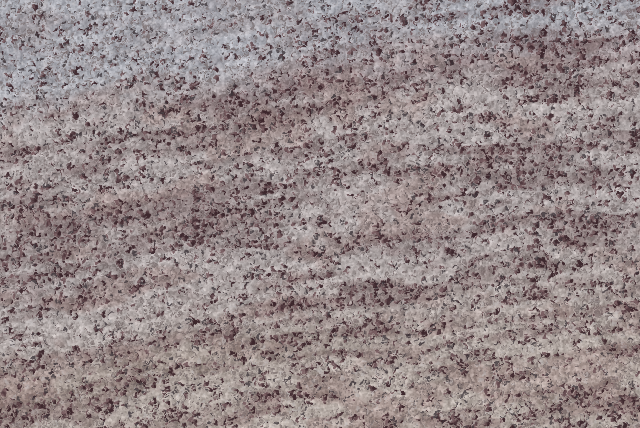
Write a Shadertoy shader that draws this texture.

```glsl
// Polished pink-grey granite: pale quartz ground, slanted mineral streaks,
// salmon stains and burgundy garnet specks. Cellular noise makes everything:
// blended cells give grain and streaks, round cells give the specks.

vec3 hash3(vec2 c) {
    vec3 q = fract(c.xyx * vec3(0.1031, 0.1030, 0.0973));
    q += dot(q, q.yxz + 33.33);
    return fract((q.xxy + q.yzz) * q.zyx);
}

// Random cell values melted together, 0 to 1
float cellBlend(vec2 p) {
    vec2 base = floor(p);
    float sum = 0.0, total = 0.0;
    for (int j = -1; j <= 1; j++)
    for (int i = -1; i <= 1; i++) {
        vec2 cell = base + vec2(i, j);
        vec3 h = hash3(cell);
        vec2 d = cell + h.xy - p;
        float weight = exp(-5.0 * dot(d, d));
        sum += weight * h.z;
        total += weight;
    }
    return sum / total;
}

// Scattered grains of mixed size; cover is the share of cells holding one
float specks(vec2 p, float scale, float cover, float size) {
    p *= scale;
    vec2 base = floor(p);
    float soft = 0.5 * scale / iResolution.y + 0.07;
    float mask = 0.0;
    for (int j = -1; j <= 1; j++)
    for (int i = -1; i <= 1; i++) {
        vec2 cell = base + vec2(i, j);
        vec3 h = hash3(cell + scale);
        if (h.z < cover) {
            float radius = size * sqrt(1.0 - h.z / cover);
            float d = length(cell + h.xy - p);
            mask = max(mask, 1.0 - smoothstep(radius - soft, radius + soft, d));
        }
    }
    return mask;
}

void mainImage(out vec4 fragColor, in vec2 fragCoord) {
    vec2 p = fragCoord / iResolution.y;

    // Layer height: streaks climb to the right and flatten out
    float layer = p.y - 0.19 * p.x + 0.035 * p.x * p.x
                + 0.008 * sin(7.0 * p.x + 5.0 * p.y) + 0.005 * sin(17.0 * p.x - 9.0 * p.y);
    float wide = cellBlend(vec2(p.x * 2.6, layer * 19.0) + 3.0);
    float thin = cellBlend(vec2(p.x * 7.0, layer * 62.0) + 19.0);
    float patchy = cellBlend(vec2(p.x * 20.0, layer * 46.0) + 41.0);
    float streak = 0.35 * wide + 0.35 * thin + 0.30 * patchy;

    // Large zones: cool pale cap, dark seam below it, brown seam near the foot
    float cap = smoothstep(0.66, 0.80, layer);
    float paleCap = cap * (1.0 - smoothstep(0.5, 1.3, p.x));
    float seam = exp(-pow((layer - 0.69) / 0.05, 2.0)) * smoothstep(0.1, 0.8, p.x);
    float foot = exp(-pow((layer - 0.08) / 0.05, 2.0)) * (1.0 - smoothstep(0.4, 1.3, p.x));

    // Ground tint with streak shading and salmon stains
    vec3 color = mix(vec3(0.72, 0.68, 0.655), vec3(0.70, 0.67, 0.67), smoothstep(-0.1, 0.35, layer));
    color = mix(color, vec3(0.68, 0.685, 0.715), cap);
    float shade = smoothstep(0.38, 0.72, streak) * (1.0 - 0.6 * paleCap);
    color -= vec3(0.08, 0.095, 0.095) * shade;
    color -= vec3(0.04, 0.055, 0.045) * seam + vec3(0.05, 0.06, 0.07) * foot;
    float stain = 0.6 * cellBlend(vec2(p.x * 6.0, layer * 17.0) + 67.0)
                + 0.4 * cellBlend(p * vec2(24.0, 36.0) + 83.0);
    stain = smoothstep(0.50, 0.75, stain) * (1.0 - 0.7 * cap);
    color = mix(color, vec3(0.62, 0.525, 0.51), 0.5 * stain);

    // Crystal grain at three sizes
    float dust = cellBlend(p * 260.0 + 13.0);
    float fine = cellBlend(p * 150.0);
    float coarse = cellBlend(p * vec2(55.0, 72.0) + 7.0);
    color += 0.15 * (dust - 0.5) + 0.14 * (fine - 0.5) + 0.10 * (coarse - 0.5);

    // Specks, with ragged outlines pushed about by the grain
    vec2 ragged = p + 0.013 * vec2(fine - 0.5, cellBlend(p * 135.0 + 31.0) - 0.5)
                + 0.004 * (dust - 0.5);
    float pale = specks(ragged, 120.0, 0.14, 0.55);
    color = mix(color, vec3(0.76, 0.745, 0.75), 0.45 * pale);
    float grey = specks(ragged, 165.0, 0.26 + 0.20 * shade + 0.08 * foot, 0.62);
    color = mix(color, vec3(0.42, 0.37, 0.37), (0.35 + 0.5 * dust) * grey);

    // Garnets crowd along the streaks, each crowd in a mauve haze
    float cluster = smoothstep(0.42, 0.68, streak + 0.35 * (coarse - 0.5));
    float crowd = cluster * (1.0 - 0.75 * paleCap);
    color = mix(color, vec3(0.50, 0.41, 0.42), 0.22 * crowd);
    vec3 garnetColor = mix(vec3(0.20, 0.11, 0.135), vec3(0.46, 0.35, 0.365), smoothstep(0.2, 0.9, fine));
    float small = specks(ragged, 118.0, 0.07 + 0.36 * crowd + 0.08 * seam, 0.62);
    float large = specks(ragged, 80.0, 0.02 + 0.20 * crowd + 0.05 * seam, 0.52);
    color = mix(color, garnetColor, 0.88 * max(small, large));
    float black = specks(ragged, 140.0, 0.07, 0.58);
    color = mix(color, vec3(0.23, 0.20, 0.22), 0.75 * black);

    fragColor = vec4(clamp(color, 0.0, 1.0), 1.0);
}
```
